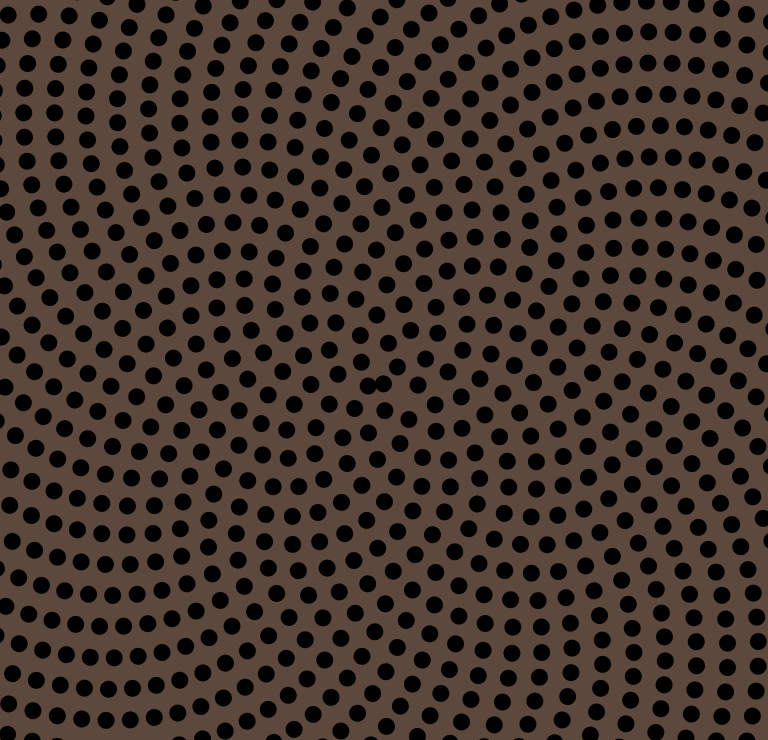
Write a Shadertoy shader that draws this pattern.

```glsl
// A sunflower (Fermat spiral) arrangement of black dots on warm brown.
// Dot n sits at radius SPACING * sqrt(n), turned by n times a near-golden angle.
// Each pixel tests only the dots whose radius lies within reach of it.

const vec3  GROUND_COLOR = vec3(0.360, 0.282, 0.239);
const vec3  DOT_COLOR    = vec3(0.0);

// Lengths are fractions of the canvas width; angles are in degrees.
const vec2  CENTER      = vec2(0.4993, 0.4637);
const float SPACING     = 0.02015;
const float DOT_RADIUS  = 0.0110;
const float TURN        = 137.5;
const float START_ANGLE = 325.5;

// Position of the n-th dot relative to the spiral center
vec2 spiralDot(float n) {
    float angle = radians(START_ANGLE - mod(n * TURN, 360.0));
    return SPACING * sqrt(n) * vec2(cos(angle), sin(angle));
}

// Signed distance to the nearest dot edge
float dotField(vec2 p, float reach) {
    float r = length(p);
    float inner = max(r - reach, 0.0) / SPACING;
    float outer = (r + reach) / SPACING;
    int first = int(floor(inner * inner));
    int last  = int(ceil(outer * outer));

    float nearest = reach;
    for (int n = first; n <= last; n++) {
        nearest = min(nearest, distance(p, spiralDot(float(n))));
    }
    return nearest - DOT_RADIUS;
}

void mainImage(out vec4 fragColor, in vec2 fragCoord) {
    float pixel = 1.0 / iResolution.x;
    vec2 p = fragCoord * pixel - CENTER;

    // One-pixel soft edge around each dot
    float d = dotField(p, DOT_RADIUS + pixel);
    float coverage = clamp(0.5 - d / pixel, 0.0, 1.0);

    fragColor = vec4(mix(GROUND_COLOR, DOT_COLOR, coverage), 1.0);
}
```
